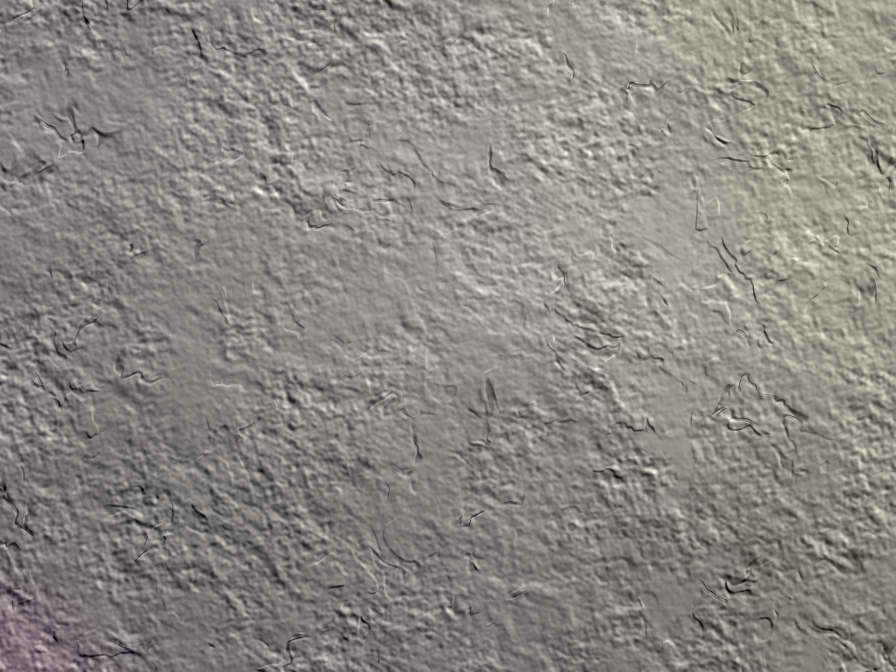
Reproduce this texture procedurally as a Shadertoy shader.

```glsl
// Rough trowelled stone: flaky, chipped relief lit from the upper right.

const vec2 LIGHT_DIR = vec2(0.55, 0.83);
const vec3 PLUM  = vec3(0.500, 0.475, 0.483);
const vec3 WARM  = vec3(0.600, 0.577, 0.572);
const vec3 OLIVE = vec3(0.618, 0.616, 0.558);
const vec3 SLATE = vec3(0.470, 0.472, 0.467);
const vec3 ROSE  = vec3(0.520, 0.450, 0.485);

float hash(vec2 p) {
    return fract(sin(dot(p, vec2(127.1, 311.7))) * 43758.5);
}

float noise(vec2 p) {
    vec2 i = floor(p), f = fract(p);
    f = f * f * (3.0 - 2.0 * f);
    float low  = mix(hash(i), hash(i + vec2(1, 0)), f.x);
    float high = mix(hash(i + vec2(0, 1)), hash(i + vec2(1, 1)), f.x);
    return mix(low, high, f.y);
}

float fbm(vec2 p, int octaves) {
    float sum = 0.0, amp = 0.5;
    for (int i = 0; i < octaves; i++) {
        sum += amp * noise(p);
        p = mat2(0.8, 0.6, -0.6, 0.8) * p * 2.03 + 17.3;
        amp *= 0.5;
    }
    return sum;
}

// Turns the x axis along the falling diagonal and stretches it
vec2 alongGrain(vec2 p, float stretch) {
    return vec2(dot(p, vec2(0.8, -0.6)) / stretch, dot(p, vec2(0.6, 0.8)));
}

vec2 warp(vec2 p, float freq, float amount) {
    return p + amount * (vec2(noise(p * freq), noise(p * freq + 41.7)) - 0.5);
}

// Coarse bends plus small jags
vec2 jagged(vec2 p) {
    return warp(warp(warp(p, 14.0, 0.05), 46.0, 0.020), 100.0, 0.009);
}

// Broken layers: noise cut into steps with steep rims
float flakes(vec2 p, float freq, float levels) {
    float h = levels * fbm(alongGrain(jagged(p), 1.4) * freq, 4);
    return floor(h) + smoothstep(0.0, 0.2, fract(h));
}

// Lumps and fine sandy grain
float grain(vec2 p) {
    vec2 q = alongGrain(warp(p, 22.0, 0.05), 1.35);
    vec2 fine = alongGrain(p, 1.0);
    return 0.60 * noise(q * 26.0) + 0.55 * noise(q * 53.0 + 5.0)
         + 0.42 * noise(fine * 100.0) + 0.30 * noise(alongGrain(fine, 1.0) * 175.0);
}

// Thin ragged line where the noise crosses its middle
float crack(vec2 p, float freq, float width) {
    float n = fbm(alongGrain(jagged(p), 1.6) * freq, 4);
    return 1.0 - smoothstep(0.2 * width, width, abs(n - 0.46));
}

float speck(vec2 p, float cells, float radius) {
    vec2 id = floor(p * cells);
    vec2 center = (id + 0.25 + 0.5 * vec2(hash(id + 3.1), hash(id + 8.7))) / cells;
    float d = length(p - center);
    return step(0.982, hash(id)) * (1.0 - smoothstep(0.0, radius, d));
}

float spot(vec2 uv, vec2 center, vec2 size) {
    vec2 d = (uv - center) / size;
    return exp(-dot(d, d));
}

// Broad drift of tints over the slab
vec3 slabColor(vec2 uv) {
    vec3 c = mix(PLUM, WARM, spot(uv, vec2(0.48, 0.56), vec2(0.30, 0.40)));
    c = mix(c, SLATE, 0.8 * spot(uv, vec2(0.20, 0.25), vec2(0.24, 0.20)));
    c = mix(c, OLIVE, smoothstep(0.42, 0.95, uv.x + 0.25 * (uv.y - 0.5)));
    c = mix(c, ROSE, 0.8 * spot(uv, vec2(0.0), vec2(0.14, 0.16)));
    c *= 1.0 - 0.13 * spot(uv, vec2(0.95, 0.05), vec2(0.35, 0.40));
    return c * mix(0.94, 1.03, smoothstep(0.0, 0.7, uv.y));
}

void mainImage(out vec4 fragColor, in vec2 fragCoord) {
    vec2 uv = fragCoord / iResolution.xy;
    vec2 p = fragCoord / iResolution.y;
    vec2 toLight = 0.0036 * LIGHT_DIR;

    // Where the surface is chipped, cracked or trowelled smooth
    float calm = spot(uv, vec2(0.47, 0.58), vec2(0.17, 0.13));
    float chipped = smoothstep(0.25, 0.60, noise(p * 8.0 + 2.0))
                  * smoothstep(0.35, 0.60, noise(p * 30.0)) * (1.0 - 0.6 * calm);
    float cracked = smoothstep(0.45, 0.65, noise(p * 9.0 + 9.0))
                  * smoothstep(0.42, 0.70, noise(p * 30.0 + 4.0));
    float smoothed = smoothstep(0.62, 0.67, fbm(jagged(p) * 10.0 + 30.0, 3))
                   * smoothstep(0.55, 0.75, uv.x);

    // Slopes toward the light brighten, slopes away fall into shade
    float rim = flakes(p, 10.0, 6.0) - flakes(p + toLight, 10.0, 6.0);
    rim = clamp(rim, -1.0, 0.5) * chipped;
    float rough = grain(p) - grain(p + toLight);
    rough *= mix(0.40, 1.35, noise(p * 14.0 + 60.0)) * (1.0 - 0.2 * calm);
    float relief = 0.32 * rim + 0.85 * rough;
    relief -= 0.25 * cracked * crack(p, 12.0, 0.030);
    relief += 0.12 * cracked * crack(p + 1.5 * toLight, 12.0, 0.030);
    relief *= 1.0 - 0.65 * smoothed;

    // Tint, mottling and stray bright chips
    vec3 color = slabColor(uv);
    color *= 1.0 + 0.24 * (fbm(p * 5.0 + 11.0, 4) - 0.47);
    color += relief * vec3(1.0, 0.99, 0.95) + 0.02 * smoothed;
    color = mix(color, vec3(0.86, 0.86, 0.84), speck(jagged(p), 15.0, 0.006));
    fragColor = vec4(clamp(color, 0.0, 1.0), 1.0);
}
```
